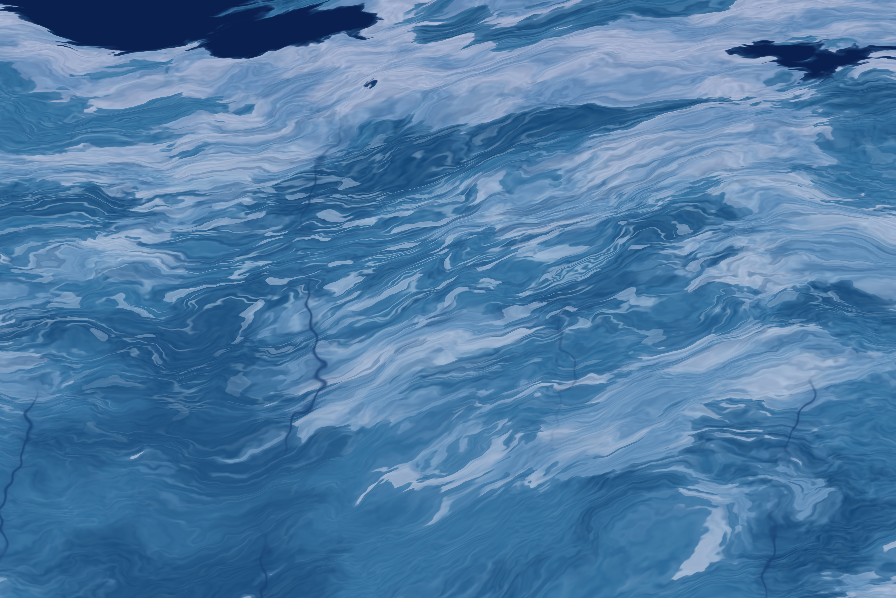
This texture is drawn by a Shadertoy shader. Its source:

```glsl
vec2 gradientAt(vec2 cell) {
    vec2 h = fract(cell * vec2(0.1031, 0.1137));
    h += dot(h, h.yx + 33.33);
    float angle = 6.2832 * fract((h.x + h.y) * h.x * 7.31);
    return vec2(cos(angle), sin(angle));
}

float noise(vec2 p) {
    vec2 i = floor(p), f = p - i;
    vec2 u = f * f * f * (f * (f * 6.0 - 15.0) + 10.0);
    vec2 e = vec2(1, 0);
    float low = mix(dot(gradientAt(i), f), dot(gradientAt(i + e), f - e), u.x);
    float high = mix(dot(gradientAt(i + e.yx), f - e.yx), dot(gradientAt(i + 1.0), f - 1.0), u.x);
    return 1.4 * mix(low, high, u.y);
}

float fbm(vec2 p) {
    float sum = 0.0, gain = 0.53;
    for (int i = 0; i < 6; i++) {
        sum += gain * noise(p);
        p = mat2(0.95, 0.31, -0.31, 0.95) * p * 2.03 + 17.3;
        gain *= 0.5;
    }
    return sum;
}

// Soft elliptical region, used to place features over the canvas
float region(vec2 p, vec2 centre, vec2 size) {
    vec2 d = (p - centre) / size;
    return exp(-dot(d, d));
}

void mainImage(out vec4 fragColor, in vec2 fragCoord) {
    vec2 uv = fragCoord / iResolution.xy;
    vec2 p = vec2(uv.x * iResolution.x / iResolution.y, uv.y);

    // Bent surface coordinates, flatter towards the far edge
    vec2 surface = vec2(p.x, p.y * (1.5 + 0.7 * p.y) - 0.28 * p.x);
    surface.y += 0.16 * sin(p.x * 3.3 + 0.6);
    vec2 bend = vec2(fbm(surface * 2.1 + 3.7), fbm(surface * 2.1 + 41.2));
    vec2 q = surface + 0.2 * bend;
    vec2 fine = q + 0.04 * vec2(noise(q * 9.0), noise(q * 9.0 + 19.0));
    float ripple = noise(fine * vec2(9, 42)) + 0.7 * noise(fine * vec2(24, 85) + 9.0);
    float calm = region(uv, vec2(0.3, 0.18), vec2(0.4, 0.25));
    float crest = region(uv, vec2(0.42, 0.57), vec2(0.65, 0.21));

    // Deep blue body with broad swells
    float swell = fbm(q * vec2(1.6, 2.6) + 8.0);
    vec3 col = mix(vec3(0.13, 0.33, 0.51), vec3(0.215, 0.45, 0.63),
                   smoothstep(-0.36, 0.1, swell + 0.16 * ripple * (1.0 - 0.7 * calm)));

    // Sky patches with ragged edges: far edge and right side
    float far = smoothstep(0.58, 0.92, uv.y);
    float right = region(uv, vec2(0.82, 0.42), vec2(0.34, 0.27));
    float ragged = noise(fine * vec2(20, 32) + 14.0) + 0.6 * noise(fine * vec2(45, 70));
    float sky = fbm(q * vec2(2.4, 3.5) + 25.0) + 0.08 * ripple + 0.09 * ragged
              + 0.32 * far + 0.29 * right - 0.13 * calm - 0.14;
    col = mix(col, vec3(0.31, 0.51, 0.68), 0.7 * smoothstep(-0.14, 0.0, sky));
    float tone = fbm(fine * vec2(5, 9) + 60.0) + 0.14 * ripple;
    vec3 skyColor = mix(vec3(0.39, 0.57, 0.735), vec3(0.63, 0.71, 0.82),
                        smoothstep(-0.2, 0.36, tone + 0.17 * far - 0.02));
    skyColor += vec3(0.02, -0.01, 0.0) * far;
    col = mix(col, skyColor, 0.94 * smoothstep(0.0, 0.03, sky));

    // Thin broken glints and shadows in two sizes, along the wave crests
    for (int i = 0; i < 2; i++) {
        float k = float(i);
        vec2 r = fine * mix(vec2(5, 22), vec2(11, 46), k) + 5.0 + 30.0 * k;
        float broken = smoothstep(0.0, 0.3, noise(q * (vec2(5, 9) + 6.0 * k) + 12.0));
        float glint = 1.0 - smoothstep(0.02, 0.11 + 0.05 * k, abs(noise(r)));
        col = mix(col, vec3(0.56, 0.69, 0.81), 0.75 * glint * broken * (0.12 + crest));
        float shade = smoothstep(0.2, 0.42, noise(r * 1.1 + 31.0));
        col = mix(col, vec3(0.14, 0.34, 0.53), 0.6 * shade * (0.13 + 0.65 * crest));
    }

    // Pale flecks gathered on the crests
    float fleck = smoothstep(0.45, 0.51, noise(fine * vec2(15, 34) + 77.0) + 0.1 * crest);
    col = mix(col, vec3(0.6, 0.7, 0.82), 0.8 * fleck * crest);

    // Faint wrinkles over the whole surface
    float wrinkle = noise(fine * vec2(30, 110) + 3.0) + 0.7 * noise(fine * vec2(70, 150));
    col += wrinkle * vec3(0.055, 0.05, 0.04) * (1.0 - 0.75 * calm);

    // Wavering joints seen on the floor below
    for (int i = 0; i < 4; i++) {
        float k = float(i);
        float path = 0.03 + 0.43 * k + 0.17 * (p.y - 0.2) + 0.07 * noise(vec2(k * 9.0, p.y * 4.0))
                   + 0.025 * noise(p * 13.0 + k) + 0.014 * noise(p * 37.0 + k);
        float gap = abs(p.x - path);
        float seen = smoothstep(-0.1, 0.3, noise(vec2(p.y * 4.0 + 2.0, k * 7.3 + 0.4)));
        seen *= 1.0 - smoothstep(0.65, 0.85, uv.y);
        float joint = 0.6 * (1.0 - smoothstep(0.0, 0.005, gap)) + 0.2 * exp(-gap * 60.0);
        col = mix(col, vec3(0.09, 0.25, 0.45), joint * seen);
    }

    // Navy hollows near the far edge, mostly on the left
    float hollow = fbm(q * vec2(2.8, 4.6) + 52.0) + 0.05 * ripple
                 + 0.5 * region(uv, vec2(0.22, 0.98), vec2(0.24, 0.12))
                 + 0.2 * region(uv, vec2(0.95, 0.9), vec2(0.13, 0.1)) - 0.41;
    hollow -= 0.4 * (1.0 - smoothstep(0.72, 0.87, uv.y));
    vec3 navy = mix(vec3(0.13, 0.29, 0.48), vec3(0.04, 0.13, 0.31), smoothstep(0.0, 0.1, hollow));
    col = mix(col, navy, smoothstep(0.0, 0.03, hollow));

    fragColor = vec4(clamp(col, 0.0, 1.0), 1.0);
}
```
